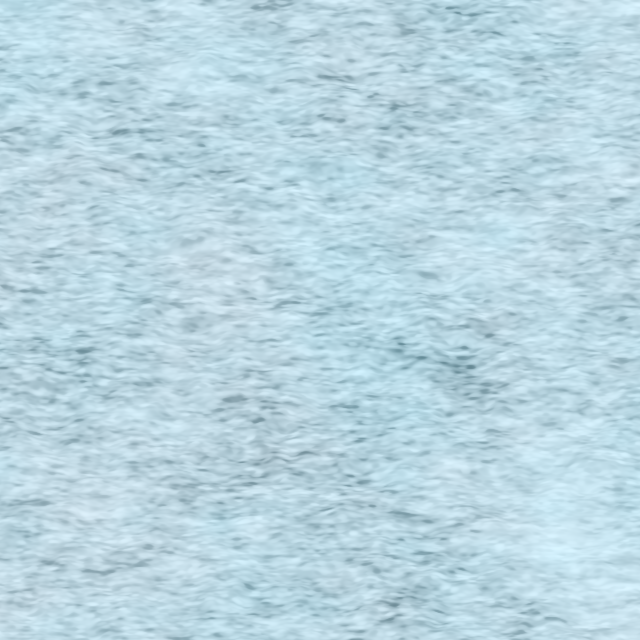
Give the GLSL for this texture, as a Shadertoy shader.

```glsl
#define BASE_COLOR vec3(0.735, 0.846, 0.891)
#define SHADE_COLOR vec3(1.04, 0.98, 0.98)
#define TINT vec3(0.019, -0.003, -0.006)
#define STREAK_FREQ vec2(36.0, 155.0)
#define FIBRE_FREQ vec2(82.0, 235.0)
#define WISP_FREQ vec2(17.0, 62.0)
#define STREAK_GAIN 0.074
#define FIBRE_GAIN 0.066
#define WISP_GAIN 0.043
#define PATCH_GAIN 0.037
#define DASH_GAIN 0.075
#define WARP 0.006

vec3 hash3(vec2 cell) {
    vec3 q = fract(vec3(cell.xyx) * vec3(0.1031, 0.1030, 0.0973));
    q += dot(q, q.yxz + 33.33);
    return fract((q.xxy + q.yzz) * q.zyx);
}

// Cellular noise: one soft light or dark spot per cell, centred on zero
float spots(vec2 p, float seed) {
    vec2 cell = floor(p);
    float sum = 0.0;
    for (int y = -1; y <= 1; y++) {
        for (int x = -1; x <= 1; x++) {
            vec2 neighbour = cell + vec2(x, y);
            vec3 rnd = hash3(neighbour + seed);
            vec2 d = p - neighbour - rnd.xy;
            float falloff = max(0.0, 1.0 - dot(d, d));
            sum += (2.0 * rnd.z - 1.0) * falloff * falloff * falloff;
        }
    }
    return sum;
}

// Steepens the edges of the spots and flattens their peaks
float crisp(float s) {
    return 1.6 * s / (1.0 + 1.2 * abs(s));
}

void mainImage(out vec4 fragColor, in vec2 fragCoord) {
    vec2 uv = fragCoord / iResolution.y;

    // Gentle bends keep the streaks from lying perfectly level
    vec2 p = uv;
    p.y += WARP * spots(uv * vec2(13.0, 19.0), 17.0);
    p.y += 0.5 * WARP * spots(uv * vec2(34.0, 52.0), 41.0);

    // Broad cloudy patches
    float cloud = spots(p * vec2(4.5, 6.0), 73.0)
                + 0.6 * spots(p * vec2(10.0, 16.0), 97.0);

    // Horizontal streaks at three sizes
    float streak = spots(p * STREAK_FREQ, 131.0);
    float fibre = spots(p * FIBRE_FREQ, 211.0);
    float wisp = spots(p * WISP_FREQ, 307.0);
    float contrast = 1.0 - 0.25 * cloud;
    float tone = contrast * (STREAK_GAIN * crisp(streak) + FIBRE_GAIN * crisp(fibre))
               + WISP_GAIN * wisp + PATCH_GAIN * cloud;

    // Lights are compressed, shadows deepened
    tone -= 1.2 * tone * tone;

    // Sparse dark dashes, gathered in the shaded areas
    float dash = smoothstep(0.45, 1.15, -streak - 0.6 * fibre - 0.3 * wisp);
    tone -= DASH_GAIN * dash * clamp(0.6 - 0.5 * cloud, 0.2, 1.0);

    // Drift between cool blue and faintly rosy grey
    float hue = spots(uv * vec2(5.0, 4.0), 401.0)
              + 0.6 * spots(p * vec2(14.0, 22.0), 457.0);
    vec3 color = BASE_COLOR + SHADE_COLOR * tone + TINT * hue;

    fragColor = vec4(clamp(color, 0.0, 1.0), 1.0);
}
```
